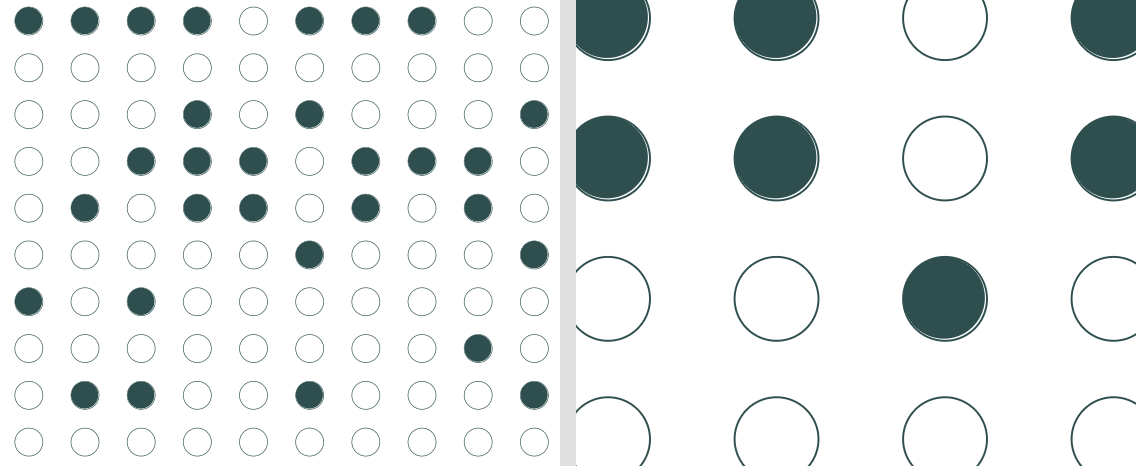
Left, the full canvas; right, a detail of the centre.
This pattern is drawn by a WebGL 2 fragment shader. Its source:

```glsl
#version 300 es
precision highp float;
// Draws a grid of thin outlined circles, a scattered share of them filled.

#define GRID 10                        // circles across and down
#define FILLED 30                      // number of filled circles
#define FIRST vec2(0.0515, 0.0513)     // lower left centre, share of canvas
#define PITCH vec2(0.1003, 0.1004)     // centre spacing, share of canvas
#define RADIUS 0.0307                  // outer radius, share of height
#define LINE 0.0014                    // outline width, share of height
#define FILL_SHIFT vec2(-0.0008, 0.0008) // fill offset, opens a lower right slit
#define SEED 17.0
#define INK vec3(0.184, 0.310, 0.310)
#define PAPER vec3(1.0)

uniform vec2 u_resolution;
out vec4 fragColor;

float hash(vec2 cell) {
    vec3 q = fract(vec3(cell.xyx + SEED) * vec3(0.1031, 0.1030, 0.0973));
    q += dot(q, q.yzx + 33.33);
    return fract((q.x + q.y) * q.z);
}

// Ranks the cell's random value among all cells, so the filled count is exact.
bool isFilled(vec2 cell) {
    float value = hash(cell);
    int rank = 0;
    for (int y = 0; y < GRID; y++) {
        for (int x = 0; x < GRID; x++) {
            rank += int(hash(vec2(x, y)) < value);
        }
    }
    return rank < FILLED;
}

// Antialiased coverage of a disc; pixel is the pixel size in height units.
float disc(vec2 p, float radius, float pixel) {
    return clamp(0.5 - (length(p) - radius) / pixel, 0.0, 1.0);
}

void main() {
    float pixel = 1.0 / u_resolution.y;
    vec2 uv = gl_FragCoord.xy / u_resolution;

    // Nearest circle and the position relative to its centre
    vec2 grid = (uv - FIRST) / PITCH;
    vec2 cell = clamp(floor(grid + 0.5), 0.0, float(GRID - 1));
    vec2 p = (grid - cell) * PITCH * u_resolution * pixel;

    // Outline as the difference of two discs
    float inner = RADIUS - LINE;
    float ink = disc(p, RADIUS, pixel) - disc(p, inner, pixel);

    // Slightly offset fill
    if (length(p) < RADIUS + 2.0 * pixel && isFilled(cell)) {
        ink = max(ink, disc(p - FILL_SHIFT, inner, pixel));
    }

    fragColor = vec4(mix(PAPER, INK, ink), 1.0);
}
```
